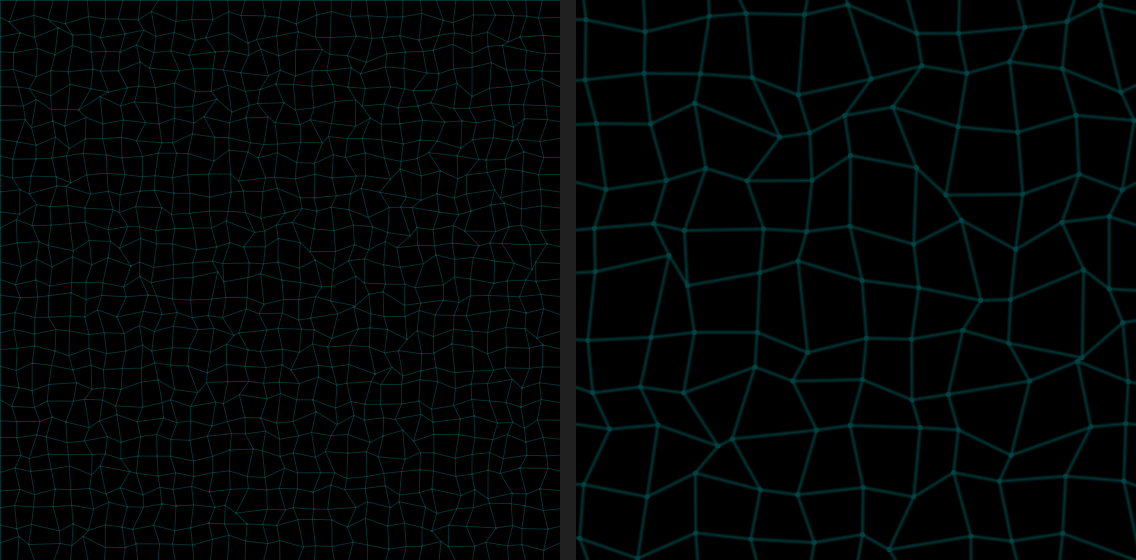
Left, the full canvas; right, a detail of the centre.
Give the GLSL for this pattern, as a three.js fragment shader.

```glsl
// Fine teal wire net on black: a square lattice of shaken vertices, each joined
// to its right and upper neighbour. Every fragment sums the soft line coverage
// of the nearby lattice edges, so joints glow slightly brighter than strands.

varying vec2 vUv;

const float CELLS = 32.0;            // lattice cells across the canvas
const float JITTER = 0.2;            // vertex spread, in cells (at most 3x this)
const float BORDER_JITTER = 0.3;     // share of the jitter kept along borders
const float LINE_RADIUS = 0.00166;   // soft line half width, in canvas units
const float BORDER_INSET = 0.001;    // left and top border line, canvas units
const float BORDER_OUTSET = 0.004;   // right and bottom border, out of view
const float JOINT_GAIN = 1.3;        // brightest joint relative to a strand
const vec3 BACKGROUND = vec3(0.0);
const vec3 STRAND = vec3(0.0, 0.2, 0.2);

vec2 hash2(vec2 p) {
  vec3 q = fract(vec3(p.xyx) * vec3(0.1031, 0.1030, 0.0973));
  q += dot(q, q.yzx + 33.33);
  return fract((q.xx + q.yz) * q.zy);
}

// Bell-shaped offset from three uniform draws, unit deviation per axis
vec2 bellOffset(vec2 id) {
  vec2 p = id + 17.0;
  vec2 sum = hash2(p) + hash2(p + 71.3) + hash2(p + 139.7);
  return 2.0 * sum - 3.0;
}

// Shaken lattice vertex; the outer rows and columns are pinned to the borders
vec2 vertexAt(vec2 id) {
  vec2 offset = JITTER * bellOffset(id);
  bool left = abs(id.x) < 0.5;
  bool right = abs(id.x - CELLS) < 0.5;
  bool bottom = abs(id.y) < 0.5;
  bool top = abs(id.y - CELLS) < 0.5;

  if (left || right) offset.y *= BORDER_JITTER;
  if (bottom || top) offset.x *= BORDER_JITTER;
  if (left) offset.x = BORDER_INSET * CELLS;
  if (right) offset.x = BORDER_OUTSET * CELLS;
  if (bottom) offset.y = -BORDER_OUTSET * CELLS;
  if (top) offset.y = -BORDER_INSET * CELLS;
  return id + offset;
}

float segmentDistance(vec2 p, vec2 a, vec2 b) {
  vec2 ap = p - a;
  vec2 ab = b - a;
  float t = clamp(dot(ap, ab) / dot(ab, ab), 0.0, 1.0);
  return length(ap - ab * t);
}

// Soft tent profile across a strand
float strand(vec2 p, vec2 a, vec2 b) {
  return max(0.0, 1.0 - segmentDistance(p, a, b) / (LINE_RADIUS * CELLS));
}

void main() {
  vec2 p = vUv * CELLS;
  vec2 cell = floor(p);
  float coverage = 0.0;

  // Edges starting at the surrounding vertices
  for (int j = -1; j <= 1; j++) {
    for (int i = -1; i <= 1; i++) {
      vec2 id = cell + vec2(float(i), float(j));
      vec2 start = vertexAt(id);
      coverage += strand(p, start, vertexAt(id + vec2(1.0, 0.0)));
      coverage += strand(p, start, vertexAt(id + vec2(0.0, 1.0)));
    }
  }

  vec3 color = BACKGROUND + STRAND * min(coverage, JOINT_GAIN);
  gl_FragColor = vec4(color, 1.0);
}
```
